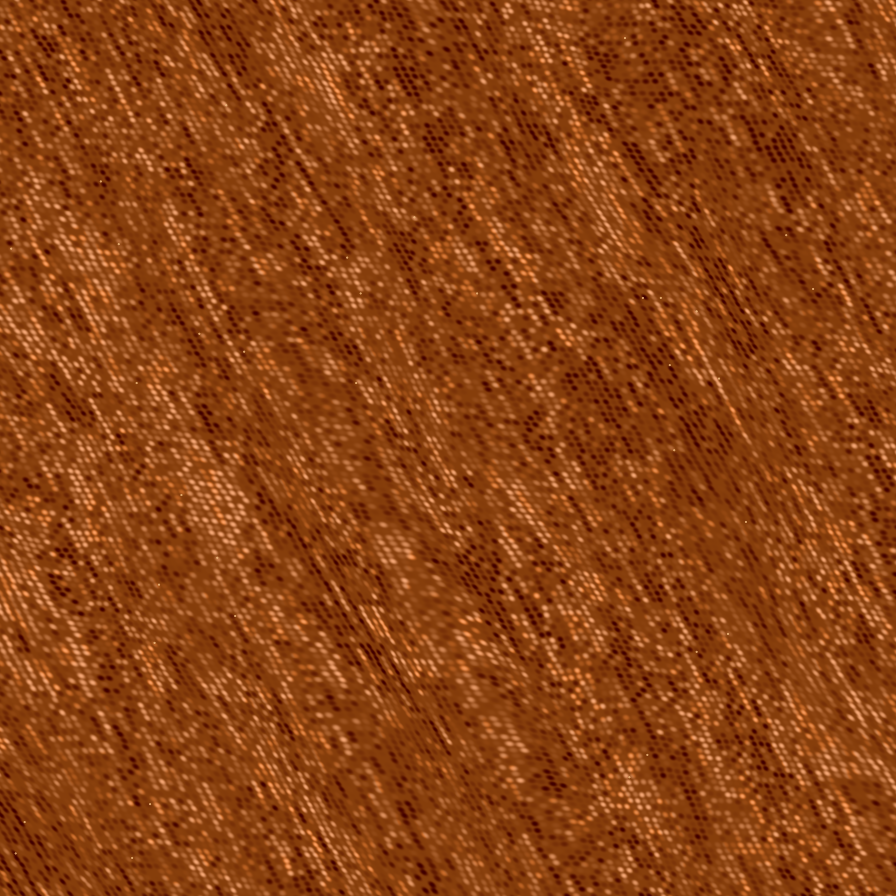
This texture is drawn by a WebGL 1 fragment shader. Its source:

```glsl
precision highp float;

uniform vec2 u_resolution;

const vec3 BASE = vec3(0.525, 0.243, 0.045);
const vec3 LIGHT_STEP = vec3(0.31, 0.295, 0.30);
const vec3 DARK_STEP = vec3(0.22, 0.21, 0.06);
const vec3 ORANGE_SHIFT = vec3(0.06, -0.05, -0.14);
const vec3 SPARK = vec3(0.95, 0.74, 0.50);
const vec2 GRAIN_DIR = vec2(0.49, -0.872);
const vec2 GRID = vec2(108.0, 150.0);
const float ROW_SHIFT = 0.42;

float hash(vec2 p) {
    vec3 q = fract(vec3(p.xyx) * 0.1031);
    q += dot(q, q.yzx + 33.33);
    return fract((q.x + q.y) * q.z);
}

float noise(vec2 p) {
    vec2 i = floor(p);
    vec2 f = fract(p);
    f = f * f * (3.0 - 2.0 * f);
    float low = mix(hash(i), hash(i + vec2(1.0, 0.0)), f.x);
    float high = mix(hash(i + vec2(0.0, 1.0)), hash(i + 1.0), f.x);
    return mix(low, high, f.y);
}

// Noise drawn out along the grain; scale is (across, along)
float grainNoise(vec2 p, vec2 scale, float seed) {
    vec2 across = vec2(-GRAIN_DIR.y, GRAIN_DIR.x);
    vec2 g = vec2(dot(p, across), dot(p, GRAIN_DIR));
    return noise(g * scale + seed);
}

// Waviness that squeezes, widens and tilts the bead rows
vec2 warp(vec2 p, vec2 amount) {
    vec2 bend = vec2(grainNoise(p, vec2(13.0, 5.0), 31.0),
                     grainNoise(p, vec2(15.0, 6.0), 67.0));
    return p + amount * (bend - 0.5) + vec2(0.0, 0.08 * p.x);
}

// Signed strength of one bead: negative is dark, positive is light
float beadTone(vec2 cell, vec2 center) {
    float chain = grainNoise(center, vec2(115.0, 24.0), 11.0) - 0.5;
    float streak = grainNoise(center, vec2(20.0, 3.5), 43.0) - 0.5;
    float activity = grainNoise(center, vec2(28.0, 7.0), 89.0);
    float tone = 1.5 * (hash(cell + 7.0) - 0.5) + 1.7 * chain + 0.8 * streak;
    return clamp(0.08 + tone * mix(0.75, 1.75, activity), -1.3, 1.4);
}

// Sum of oval beads in staggered rows; tilt leans them along the grain
float beads(vec2 p, float tilt) {
    vec2 q = p * GRID;
    float row = floor(q.y);
    float shade = 0.0;
    for (int j = -1; j <= 1; j++) {
        float r = row + float(j);
        float column = floor(q.x + ROW_SHIFT * r);
        for (int i = -1; i <= 1; i++) {
            vec2 cell = vec2(column + float(i), r);
            vec2 jitter = vec2(hash(cell + 101.0), hash(cell + 211.0)) - 0.5;
            vec2 center = cell + 0.5 - vec2(ROW_SHIFT * r, 0.0) + jitter * vec2(0.25, 0.15);
            vec2 d = q - center;
            d.y += tilt * d.x;
            float reach = dot(d * d, vec2(6.0, 5.2));
            float oval = exp(-reach * (0.7 + 0.5 * reach));
            shade += oval * beadTone(cell, center / GRID);
        }
    }
    return shade;
}

// Rare pinpoint glints
float sparks(vec2 p) {
    vec2 q = p * 200.0;
    vec2 cell = floor(q);
    float rare = step(0.9988, hash(cell + 307.0));
    return rare * (1.0 - smoothstep(0.12, 0.36, length(fract(q) - 0.5)));
}

void main() {
    vec2 p = gl_FragCoord.xy / min(u_resolution.x, u_resolution.y);
    float tilt = mix(0.1, 0.8, grainNoise(p, vec2(12.0, 4.0), 173.0));
    float shade = beads(warp(p + 0.5, vec2(0.023, 0.012)), tilt);

    // Colour ramp from deep brown through rust to pale tan
    vec3 color = BASE + LIGHT_STEP * max(shade, 0.0) + DARK_STEP * min(shade, 0.0);

    // Some light beads turn orange
    float orange = smoothstep(0.5, 0.8, grainNoise(p, vec2(95.0, 40.0), 151.0));
    color += ORANGE_SHIFT * orange * clamp(shade, 0.0, 0.6);

    color = mix(color, SPARK, 0.8 * sparks(p));
    gl_FragColor = vec4(clamp(color, 0.0, 1.0), 1.0);
}
```
